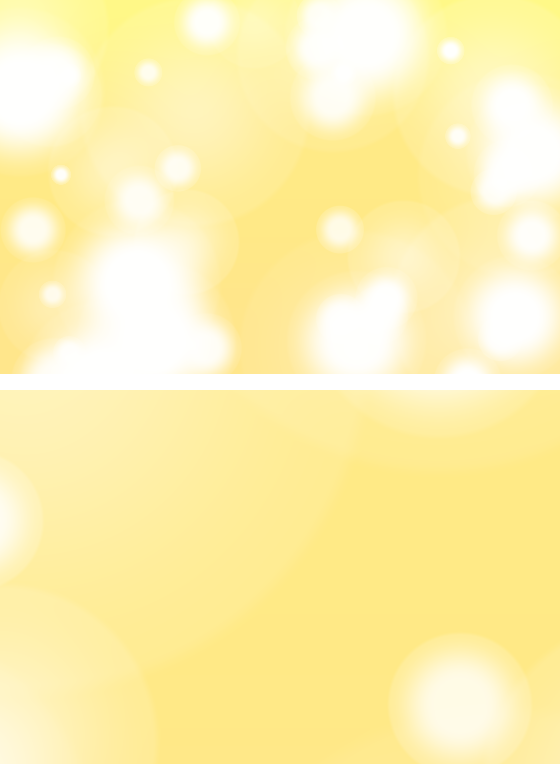
Top: the whole. Bottom: its middle third, enlarged.
Write a WebGL 1 fragment shader that draws this background.

```glsl
precision highp float;
// Soft white bokeh lights glowing over a warm golden gradient.

uniform vec2 u_resolution;

const int MAX_LIGHTS = 18;

float hash(float n) {
  return fract(sin(n * 12.9898) * 43758.5453);
}

// Golden backdrop: warmer at the bottom, lemon towards the top corners.
vec3 backdrop(vec2 uv) {
  vec3 amber = vec3(1.0, 0.9, 0.545);
  vec3 gold = vec3(1.0, 0.916, 0.525);
  vec3 lemon = vec3(1.0, 0.975, 0.53);
  vec3 color = mix(amber, gold, smoothstep(0.1, 0.5, uv.y));
  float corner = smoothstep(0.65, 1.1, uv.y + 0.25 * abs(uv.x - 0.5));
  return mix(color, lemon, corner);
}

// Evenly spread, jittered point in -1..1, pushed away from the centre.
vec2 lightPosition(float index, float seed, float push) {
  vec2 spread = fract(index * vec2(0.7549, 0.5698) + vec2(hash(seed), hash(seed + 3.7)));
  vec2 jitter = vec2(hash(index + seed * 7.1), hash(index + seed * 9.3)) - 0.5;
  vec2 q = spread * 2.0 - 1.0 + 0.3 * jitter;
  float reach = max(max(abs(q.x), abs(q.y)), 0.01);
  return q * pow(reach, -push);
}

// Round light: solid core, soft falloff and a faint disc edge.
float light(float dist, float core, float rim) {
  float falloff = 1.0 - smoothstep(core, 1.0, dist);
  float disc = 1.0 - smoothstep(0.95, 1.01, dist);
  return mix(falloff, disc, rim);
}

// Share of the backdrop left visible behind one layer of lights.
float layer(vec2 p, float aspect, float seed, float count, float push,
            vec2 radii, vec2 peaks, float core, float rim) {
  float visible = 1.0;
  for (int i = 0; i < MAX_LIGHTS; i++) {
    float index = float(i);
    if (index >= count) break;
    vec2 center = 0.5 * lightPosition(index, seed, push) * vec2(aspect, 1.0);
    float radius = mix(radii.x, radii.y, hash(index * 1.7 + seed));
    float peak = mix(peaks.x, peaks.y, hash(index * 2.3 + seed + 5.0));
    visible *= 1.0 - peak * light(length(p - center) / radius, core, rim);
  }
  return visible;
}

void main() {
  vec2 uv = gl_FragCoord.xy / u_resolution;
  float aspect = u_resolution.x / u_resolution.y;
  vec2 p = (uv - 0.5) * vec2(aspect, 1.0);

  // Broad pale discs, large glows, medium lights and small sparks.
  float visible = layer(p, aspect, 2.0, 13.0, 0.1,
                        vec2(0.12, 0.32), vec2(0.25, 0.55), 0.0, 0.24);
  visible *= layer(p, aspect, 5.0, 8.0, 0.55,
                   vec2(0.16, 0.23), vec2(0.97, 1.0), 0.32, 0.07);
  visible *= layer(p, aspect, 11.0, 14.0, 0.35,
                   vec2(0.075, 0.12), vec2(0.85, 1.0), 0.3, 0.12);
  visible *= layer(p, aspect, 17.0, 16.0, 0.15,
                   vec2(0.022, 0.075), vec2(0.75, 1.0), 0.34, 0.2);

  vec3 white = vec3(1.0, 1.0, 0.998);
  gl_FragColor = vec4(mix(white, backdrop(uv), visible), 1.0);
}
```
